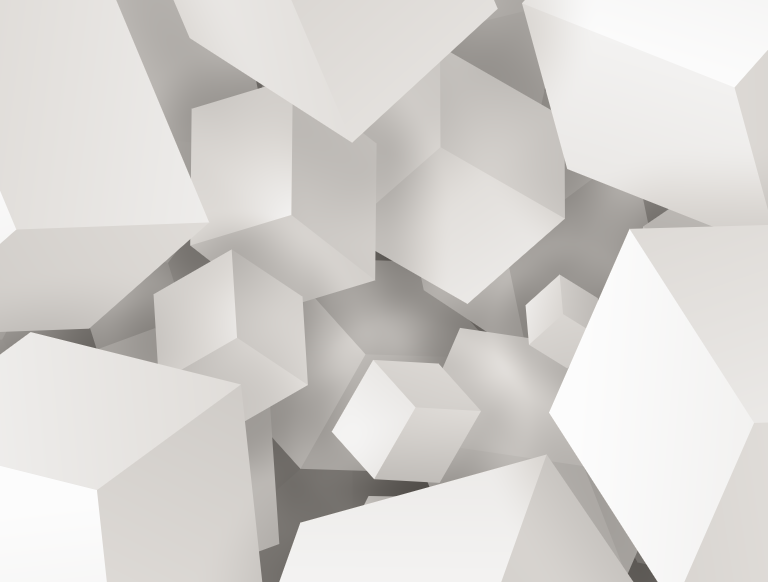
A Shadertoy shader for this background:

```glsl
const float TAU = 6.2831853;
const float GOLDEN_ANGLE = 2.39996;
const vec3 LIGHT = vec3(-0.37, 0.08, 0.92);

float hash(float n) {
    return fract(sin(n * 12.9898 + 4.137) * 4375.853);
}

float cross2(vec2 a, vec2 b) {
    return a.x * b.y - a.y * b.x;
}

vec2 polar(float angle) {
    return vec2(cos(angle), sin(angle));
}

// Signed distance to a strip that runs along dir
float stripDistance(vec2 p, vec2 dir, float span) {
    return (abs(cross2(p, dir)) - span) / length(dir);
}

// Three face normals turned towards the viewer
mat3 cubeAxes(float seed) {
    vec2 tilt = polar(mix(0.4, 0.85, hash(seed + 0.1)));
    vec2 yaw = polar(mix(0.4, 1.15, hash(seed + 0.2)));
    vec2 spin = polar(TAU * hash(seed + 0.3));
    mat3 turn = mat3(spin.x, spin.y, 0.0, -spin.y, spin.x, 0.0, 0.0, 0.0, 1.0);
    return turn * mat3(-yaw.x, -yaw.y * tilt.y, yaw.y * tilt.x,
                       0.0, tilt.x, tilt.y,
                       yaw.y, -yaw.x * tilt.y, yaw.x * tilt.x);
}

// Adds one shaded box and its soft shadow over the tone below
float drawBox(float below, vec2 p, float size, float seed, float tone,
              float contrast, float shadow, float px) {
    mat3 axes = cubeAxes(seed);
    vec2 arm[3];
    for (int k = 0; k < 3; k++) {
        arm[k] = axes[k].xy * size * mix(0.85, 1.2, hash(seed + 0.4 + float(k)));
    }

    vec3 outline, fall;
    float shade = 0.0, total = 0.0001;
    vec2 shadowPoint = p - size * vec2(0.12, -0.16);
    for (int k = 0; k < 3; k++) {
        vec2 a = arm[(k + 1) % 3], b = arm[(k + 2) % 3];
        float span = abs(cross2(a, arm[k])) + abs(cross2(b, arm[k]));
        outline[k] = stripDistance(p, arm[k], span);
        fall[k] = stripDistance(shadowPoint, arm[k], span);

        // Face tone with a gentle slope
        vec2 q = p - arm[k];
        float area = abs(cross2(a, b));
        float face = max(stripDistance(q, a, area), stripDistance(q, b, area));
        float weight = clamp(0.5 - face / px, 0.001, 1.0);
        vec2 slope = polar(TAU * hash(seed + 7.0 + float(k)));
        float light = dot(axes[k], LIGHT) - 0.54;
        shade += weight * (tone + contrast * light + 0.028 * dot(q, slope) / size);
        total += weight;
    }

    float reach = length(max(fall, 0.0));
    float dim = 1.0 - smoothstep(0.0, 0.05 + 0.6 * size, reach);
    float edge = max(outline.x, max(outline.y, outline.z));
    float cover = clamp(0.5 - edge / px, 0.0, 1.0);
    return mix(below * (1.0 - shadow * dim), shade / total, cover);
}

// Boxes spread evenly over the canvas on a spiral
float scatter(float value, vec2 p, int count, float seed, vec2 sizes,
              vec2 tones, float shadow, float px) {
    for (int i = 0; i < count; i++) {
        float n = float(i), id = seed + n * 3.7;
        float radius = sqrt((n + 0.5) / float(count));
        vec2 center = vec2(0.72, 0.56) * radius * polar(n * GOLDEN_ANGLE + seed);
        float size = mix(sizes.x, sizes.y, hash(id + 0.6));
        float tone = mix(tones.x, tones.y, hash(id + 0.8));
        value = drawBox(value, p - center, size, id, tone, 0.15, shadow, px);
    }
    return value;
}

// Boxes on an ellipse, shrinking from the first size to the last
float ring(float value, vec2 p, int count, float seed, vec2 radii, float start,
           vec2 sizes, float tone, float contrast, float shadow, float px) {
    for (int i = 0; i < count; i++) {
        float n = float(i), id = seed + n * 5.3;
        float angle = start + TAU * n / float(count);
        vec2 jitter = 0.05 * (vec2(hash(id + 0.5), hash(id + 0.7)) - 0.5);
        float size = mix(sizes.x, sizes.y, n / float(count - 1));
        value = drawBox(value, p - radii * polar(angle) - jitter, size, id,
                        tone, contrast, shadow, px);
    }
    return value;
}

// Warm grey that turns neutral near white
vec3 warmGrey(float value) {
    float warmth = 1.0 - smoothstep(0.85, 1.0, value);
    return vec3(value) - warmth * vec3(0.0, 0.014, 0.03);
}

void mainImage(out vec4 fragColor, in vec2 fragCoord) {
    vec2 p = (fragCoord - 0.5 * iResolution.xy) / iResolution.y;
    float px = 1.0 / iResolution.y;

    // Deep, middle, floating and foreground boxes
    float value = 0.66 + 0.06 * p.x;
    value = scatter(value, p, 14, 2.0, vec2(0.12, 0.2), vec2(0.62, 0.78), 0.12, px);
    value = scatter(value, p, 9, 61.0, vec2(0.1, 0.17), vec2(0.79, 0.87), 0.16, px);
    value = ring(value, p, 5, 23.0, vec2(0.29, 0.22), 1.05,
                 vec2(0.135, 0.05), 0.885, 0.16, 0.14, px);
    value = ring(value, p, 6, 40.0, vec2(0.72, 0.61), 0.7,
                 vec2(0.2, 0.22), 0.92, 0.2, 0.1, px);

    fragColor = vec4(warmGrey(clamp(value, 0.0, 0.99)), 1.0);
}
```
